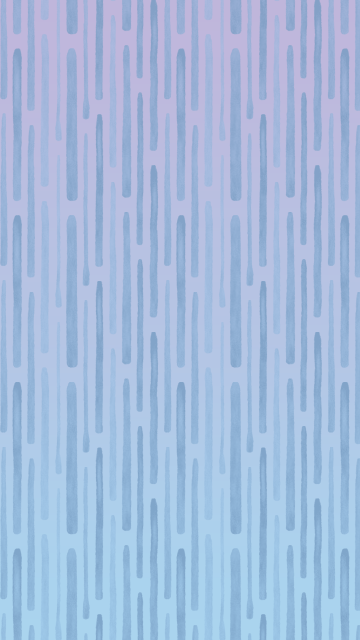
Give the GLSL for this pattern, as a Shadertoy shader.

```glsl
// Tiled vertical watercolour brush strokes over a lilac to sky-blue gradient.

const int COLUMNS = 12;                          // strokes in one repeat
const vec2 TILE = vec2(0.2559, 0.2604);          // repeat size, canvas height = 1
const float PITCH = TILE.x / float(COLUMNS);
const float STROKE_LENGTH = 0.2383;
const float FIRST_COLUMN = 0.0059;

// Per column: where the stroke starts, half widths (in pitches), pigment, tilt.
const float START[COLUMNS] = float[](
    0.68, 0.29, 0.75, 0.205, 0.93, 0.29, 0.80, 0.685, 0.09, 0.27, 0.555, 0.99);
const float TOP_WIDTH[COLUMNS] = float[](
    0.16, 0.32, 0.22, 0.26, 0.11, 0.36, 0.14, 0.24, 0.18, 0.24, 0.20, 0.25);
const float END_WIDTH[COLUMNS] = float[](
    0.24, 0.29, 0.26, 0.28, 0.21, 0.40, 0.24, 0.26, 0.24, 0.32, 0.22, 0.27);
const float PIGMENT[COLUMNS] = float[](
    0.50, 0.75, 0.55, 0.25, 0.25, 0.65, 0.50, 0.85, 0.25, 0.65, 0.80, 0.80);
// Positive tilt pools pigment at the top, negative at the bottom.
const float TILT[COLUMNS] = float[](
    -0.6, 0.9, -0.3, 0.0, -0.7, -0.2, -0.8, 0.8, -0.4, -0.4, 0.3, 0.8);

float hash(vec2 p) {
    p = fract(p * vec2(0.1031, 0.1137));
    p += dot(p, p.yx + 33.33);
    return fract((p.x + p.y) * p.x * 17.0);
}

float noise(vec2 p) {
    vec2 cell = floor(p), f = fract(p);
    f = f * f * (3.0 - 2.0 * f);
    return mix(mix(hash(cell), hash(cell + vec2(1, 0)), f.x),
               mix(hash(cell + vec2(0, 1)), hash(cell + vec2(1, 1)), f.x), f.y);
}

float fbm(vec2 p) {
    float sum = 0.0, amplitude = 0.5;
    for (int i = 0; i < 4; i++) {
        sum += amplitude * noise(p);
        p = p * 2.03 + 11.7;
        amplitude *= 0.5;
    }
    return sum;
}

float roundedBox(vec2 p, vec2 halfSize, float radius) {
    vec2 q = abs(p) - halfSize + radius;
    return length(max(q, 0.0)) + min(max(q.x, q.y), 0.0) - radius;
}

// Half width at position t along the stroke; thin strokes end in a bulb.
float strokeHalfWidth(int column, float t) {
    float top = TOP_WIDTH[column];
    float swell = top < 0.15 ? smoothstep(0.85, 0.93, t) : smoothstep(0.2, 0.7, t);
    float taper = mix(0.65, 1.0, smoothstep(0.0, 0.06, t));
    return PITCH * mix(top, END_WIDTH[column], swell) * taper;
}

vec3 background(float down) {
    const vec3 lilac = vec3(0.75, 0.715, 0.86);
    const vec3 periwinkle = vec3(0.715, 0.765, 0.89);
    const vec3 sky = vec3(0.665, 0.83, 0.935);
    return mix(mix(lilac, periwinkle, smoothstep(0.0, 0.5, down)),
               sky, smoothstep(0.4, 1.0, down));
}

vec3 paintStroke(vec3 paper, vec2 p, float pixel) {
    float index = floor((p.x - FIRST_COLUMN) / PITCH + 0.5);
    int column = int(mod(index, float(COLUMNS)));
    vec2 seed = vec2(float(column) * 17.3 + 5.0, float(column) * 9.1);

    vec2 local = vec2(p.x - FIRST_COLUMN - index * PITCH,
                      fract(p.y / TILE.y - START[column]) * TILE.y);
    float t = local.y / STROKE_LENGTH;

    // Wandering centre line and ragged outline
    local.x += 0.0022 * (noise(vec2(local.y * 28.0, 3.0) + seed) - 0.5);
    float halfWidth = strokeHalfWidth(column, t);
    float d = roundedBox(local - vec2(0.0, 0.5 * STROKE_LENGTH),
                         vec2(halfWidth, 0.5 * STROKE_LENGTH), 0.8 * halfWidth);
    d += 0.0014 * (fbm(local * 260.0 + seed) - 0.47);
    float coverage = 1.0 - smoothstep(-0.8 * pixel, 0.8 * pixel, d);

    // Uneven wash, wet rim, pale bloom and paper grain
    float tilt = TILT[column];
    float wash = fbm(local * vec2(150.0, 45.0) + seed) - 0.47;
    float grain = noise(local * 620.0 + seed) - 0.5;
    float rim = exp(-abs(d) / 0.0011);
    float bloom = exp(-pow((t - 0.22) / 0.11, 2.0))
                * (1.0 - smoothstep(0.1, 0.9, abs(local.x) / halfWidth));
    float strength = PIGMENT[column] * (1.0 + 0.3 * tilt * (1.0 - 2.0 * t));
    strength += 0.6 * wash + 0.12 * grain + 0.10 * rim
              - 0.45 * bloom * max(tilt, 0.0);
    strength = clamp(strength, 0.05, 1.0);

    vec3 ink = mix(vec3(0.58, 0.75, 0.90), vec3(0.46, 0.61, 0.76), strength);
    return mix(paper, ink, coverage * mix(0.38, 0.80, strength));
}

void mainImage(out vec4 fragColor, in vec2 fragCoord) {
    float pixel = 1.0 / iResolution.y;
    vec2 p = vec2(fragCoord.x, iResolution.y - fragCoord.y) * pixel;
    vec3 color = paintStroke(background(p.y), p, pixel);
    fragColor = vec4(color, 1.0);
}
```
